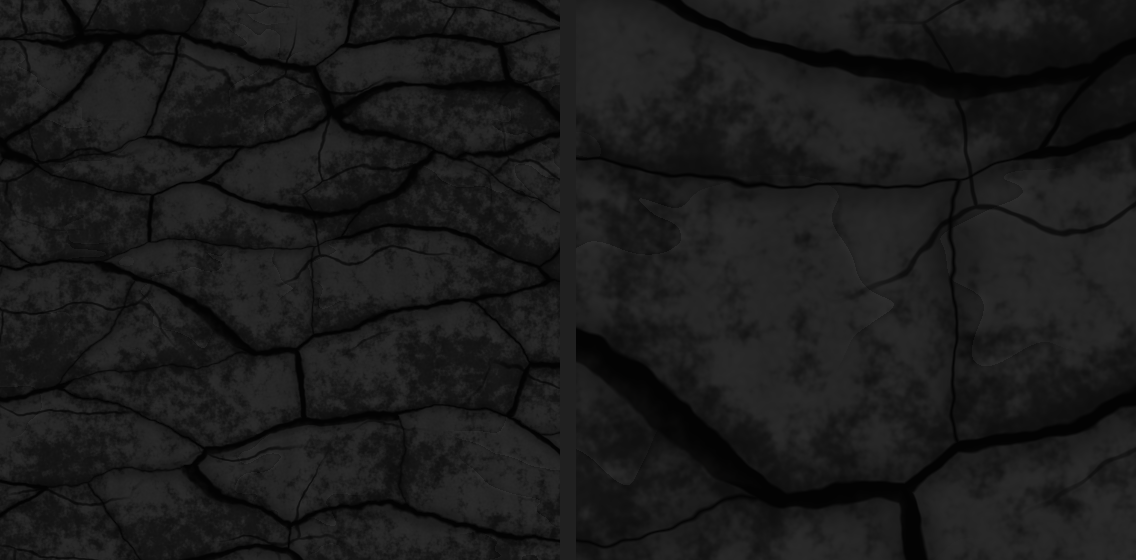
Left, the full canvas; right, a detail of the centre.
Write a Shadertoy shader that draws this texture.

```glsl
// Dark slate wall: wide, overlapping stone plates parted by black cracks.
// Stretched Voronoi cells, bent by gradient noise, give the plates; layered
// noise adds mottled patina, ledges, hairline fractures and vertical stains.

const vec3 SHADOW = vec3(0.012);
const vec3 CRACK_FLOOR = vec3(0.048, 0.047, 0.046);
const vec3 DARK_SLATE = vec3(0.081);
const vec3 PALE_SLATE = vec3(0.149);

vec2 hash2(vec2 cell, float seed) {
    uvec2 k = uvec2(ivec2(floor(cell)) + 4096) * uvec2(1597u, 3571u);
    uint n = (k.x ^ k.y) + uint(seed) * 7919u;
    n = (n ^ (n >> 15)) * 73856093u;
    n = (n ^ (n >> 13)) * 19349663u;
    n ^= n >> 16;
    return vec2(n & 65535u, n >> 16) / 65535.0;
}

float corner(vec2 cell, vec2 offset) {
    float angle = 6.2832 * hash2(cell, 1.0).x;
    return dot(vec2(cos(angle), sin(angle)), offset);
}

float gradientNoise(vec2 p) {
    vec2 i = floor(p), f = p - i;
    vec2 u = f * f * f * (f * (f * 6.0 - 15.0) + 10.0);
    vec2 e = vec2(1.0, 0.0);
    float low = mix(corner(i, f), corner(i + e, f - e), u.x);
    float high = mix(corner(i + e.yx, f - e.yx), corner(i + 1.0, f - 1.0), u.x);
    return mix(low, high, u.y);
}

float fbm(vec2 p, int octaves) {
    float sum = 0.0, amplitude = 0.6;
    for (int i = 0; i < octaves; i++) {
        sum += amplitude * gradientNoise(p);
        p = mat2(1.6, 1.2, -1.2, 1.6) * p + 7.3;
        amplitude *= 0.55;
    }
    return sum;
}

vec2 warp(vec2 p, float frequency, float amount) {
    vec2 q = p * frequency;
    return amount * vec2(gradientNoise(q + 3.7), gradientNoise(q + 41.2));
}

vec2 plateCentre(vec2 cell, float seed) {
    return cell + 0.04 + 0.92 * hash2(cell, seed);
}

// Returns edge distance, distance outside the crack, height in plate, plate tone.
vec4 plates(vec2 p, vec2 scale, float seed, float maxWidth) {
    vec2 q = p * scale, home = floor(q), nearest = home;
    float best = 100.0;
    for (int y = -1; y <= 1; y++)
    for (int x = -1; x <= 1; x++) {
        vec2 cell = home + vec2(x, y);
        vec2 d = plateCentre(cell, seed) - q;
        if (dot(d, d) < best) { best = dot(d, d); nearest = cell; }
    }
    vec2 own = plateCentre(nearest, seed) - q;
    float edge = 100.0, gap = 100.0;
    for (int y = -2; y <= 2; y++)
    for (int x = -2; x <= 2; x++) {
        if (x == 0 && y == 0) continue;
        vec2 cell = nearest + vec2(x, y);
        vec2 other = plateCentre(cell, seed) - q;
        vec2 normal = normalize(other - own);
        float steepness = length(normal * scale);
        float d = dot(0.5 * (own + other), normal) / steepness;
        // The overhanging plate throws its shadow on the one beneath.
        float overhang = smoothstep(-0.45, 0.65, normal.y * scale.y / steepness);
        float openness = hash2(nearest + cell, seed + 9.0).x;
        float width = 0.0007 + maxWidth * pow(openness, 1.4) * mix(0.15, 1.0, overhang);
        edge = min(edge, d);
        gap = min(gap, d - width);
    }
    return vec4(edge, gap, -own.y, hash2(nearest, seed + 5.0).y);
}

void mainImage(out vec4 fragColor, in vec2 fragCoord) {
    vec2 p = fragCoord / iResolution.y;
    float soft = 1.3 / iResolution.y + 0.0004;

    // Plate layout with broad bends and chipped rims
    vec2 bent = p + warp(p, 3.0, 0.09) + warp(p, 11.0, 0.017);
    vec2 chipped = bent + warp(p, 38.0, 0.005) + warp(p, 95.0, 0.002);
    float taper = clamp(0.75 + 1.1 * gradientNoise(p * 6.0), 0.2, 1.3);
    vec4 plate = plates(chipped, vec2(3.2, 7.4), 2.0, 0.0165 * taper);

    // Mottled patina, paler toward the top of each plate
    float broad = fbm(p * vec2(5.0, 7.0) + 12.0, 4);
    float fine = fbm(p * 48.0, 4);
    float grit = gradientNoise(p * 190.0);
    float patina = broad * 0.85 + fine * 0.65 + grit * 0.12
                 + 0.22 * plate.z + 0.16 * (plate.w - 0.5) + 0.06;
    vec3 color = mix(DARK_SLATE, PALE_SLATE, smoothstep(-0.24, 0.24, patina));
    color += 0.016 * fine + 0.011 * grit;
    color += 0.018 * gradientNoise(p * vec2(34.0, 4.0));

    // Shallow ledges: a lit rim beside a dark step
    float ledge = fbm(bent * vec2(4.5, 9.0) + 25.0, 3);
    float ledgeMask = smoothstep(-0.05, 0.25, gradientNoise(p * 5.0 + 60.0));
    color += 0.026 * ledgeMask * sign(ledge) * exp(-abs(ledge) * 32.0);

    // Hairline fractures that fade in and out
    vec4 fracture = plates(chipped + warp(p, 8.0, 0.04), vec2(3.6, 6.2), 31.0, 0.0);
    float fractureMask = smoothstep(-0.15, 0.2, gradientNoise(p * 4.0 + 83.0));
    float hairline = 1.0 - smoothstep(0.0005, 0.0012 + soft, fracture.x);
    color *= 1.0 - 0.62 * hairline * fractureMask;

    // Shaded rims and deep cracks with a rough floor
    color *= mix(0.72, 1.0, smoothstep(-0.002, 0.022, plate.y));
    float depth = smoothstep(0.003, 0.014, plate.x + 0.006 * fine);
    vec3 crackColor = mix(SHADOW, CRACK_FLOOR, depth * (0.75 + fine));
    float crack = 1.0 - smoothstep(-soft, soft, plate.y);
    color = mix(color, crackColor, crack);

    fragColor = vec4(clamp(color, 0.0, 1.0), 1.0);
}
```
